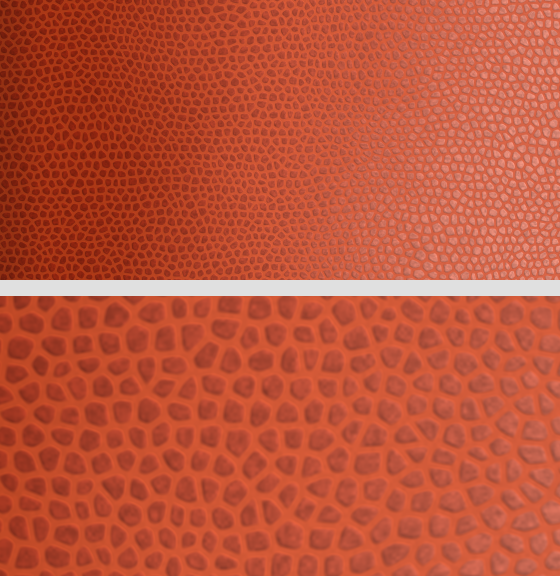
Top, the full canvas; bottom, a detail of the centre.
This texture is drawn by a WebGL 1 fragment shader. Its source:

```glsl
precision highp float;
// Pebbled orange-red leather, dark on the left and washed by soft light on the right.

uniform vec2 u_resolution;

const float CELLS = 31.0;        // pebbles per canvas height
const float ROW = 0.92;          // row spacing in pebble widths
const float JITTER = 0.56;       // scatter of pebble centres
const float ROUNDING = 15.0;     // higher gives sharper pebble corners
const float GROOVE = 0.125;      // half width of the groove
const float WARP = 0.9;          // bending of the rows
const float RELIEF = 0.12;       // strength of the side light
const float GRAIN = 0.13;        // fine mottling on the pebbles
const vec2 LIGHT = vec2(0.75, 0.66);

const vec3 PEBBLE_DARK = vec3(0.53, 0.135, 0.06);
const vec3 PEBBLE_MID = vec3(0.70, 0.29, 0.205);
const vec3 PEBBLE_PALE = vec3(0.865, 0.53, 0.46);
const vec3 GROOVE_DARK = vec3(0.67, 0.22, 0.085);
const vec3 GROOVE_MID = vec3(0.83, 0.35, 0.215);
const vec3 GROOVE_PALE = vec3(0.84, 0.39, 0.275);

vec2 hash22(vec2 p) {
  vec3 q = fract(p.xyx * vec3(0.1031, 0.1030, 0.0973));
  q += dot(q, q.yzx + 33.33);
  return fract((q.xx + q.yz) * q.zy);
}

float noise(vec2 p) {
  vec2 i = floor(p), f = fract(p);
  f = f * f * (3.0 - 2.0 * f);
  float low = mix(hash22(i).x, hash22(i + vec2(1.0, 0.0)).x, f.x);
  float high = mix(hash22(i + vec2(0.0, 1.0)).x, hash22(i + 1.0).x, f.x);
  return mix(low, high, f.y);
}

// Centre of a pebble on a staggered, jittered grid
vec2 centre(vec2 id) {
  vec2 j = (hash22(id) - 0.5) * JITTER;
  return vec2(id.x + 0.5 + 0.5 * mod(id.y, 2.0) + j.x, (id.y + 0.5 + j.y) * ROW);
}

vec2 cellId(vec2 q, float i, float j) {
  float row = floor(q.y / ROW) + j;
  return vec2(floor(q.x - 0.5 * mod(row, 2.0)) + i, row);
}

// Rounded distance to the pebble border (x) and outward direction (yz)
vec3 pebbles(vec2 q) {
  vec2 nearest = vec2(9.0);
  for (int j = -1; j <= 1; j++) {
    for (int i = -1; i <= 1; i++) {
      vec2 d = centre(cellId(q, float(i), float(j))) - q;
      if (dot(d, d) < dot(nearest, nearest)) nearest = d;
    }
  }
  float total = 0.0;
  vec2 outward = vec2(0.0);
  for (int j = -2; j <= 2; j++) {
    for (int i = -2; i <= 2; i++) {
      vec2 d = centre(cellId(q, float(i), float(j))) - q;
      vec2 span = d - nearest;
      if (dot(span, span) > 0.0001) {
        vec2 n = normalize(span);
        float w = exp(-ROUNDING * dot(0.5 * (d + nearest), n));
        total += w;
        outward += w * n;
      }
    }
  }
  return vec3(-log(total) / ROUNDING, outward / total);
}

vec3 ramp(vec3 a, vec3 b, vec3 c, float t) {
  return mix(mix(a, b, smoothstep(0.12, 0.56, t)), c, smoothstep(0.48, 0.98, t));
}

void main() {
  vec2 p = gl_FragCoord.xy / u_resolution.y;
  float across = gl_FragCoord.x / u_resolution.x;

  // Pebble layout with gently bent rows
  vec2 bend = vec2(noise(p * 3.0 + 7.0), noise(p * 3.0 + 31.0)) - 0.5;
  vec2 q = p * CELLS + bend * WARP * 2.0 + 40.0;
  vec3 cell = pebbles(q);
  float soft = max(0.065, 0.5 * CELLS / u_resolution.y);
  float top = smoothstep(GROOVE - soft, GROOVE + soft, cell.x);

  // Broad light: left to right, with a glow low in the right half
  vec2 glowOffset = (vec2(across, p.y) - vec2(0.64, 0.18)) * vec2(4.5, 2.4);
  float tone = across + 0.09 * exp(-dot(glowOffset, glowOffset));
  tone += 0.07 * (noise(p * 2.3 + 3.0) - 0.5) + 0.03 * (noise(p * 9.0) - 0.5);

  vec3 pebble = ramp(PEBBLE_DARK, PEBBLE_MID, PEBBLE_PALE, tone);
  vec3 groove = ramp(GROOVE_DARK, GROOVE_MID, GROOVE_PALE, tone);

  // Mottled pebble tops
  float mottle = 0.6 * noise(q * 3.6) + 0.4 * noise(q * 7.3 + 11.0) - 0.5;
  pebble *= 1.0 + GRAIN * 2.0 * mottle;
  vec3 color = mix(groove, pebble, top);

  // Side light on the pebble flanks, and a thin shadow at their foot
  float flank = smoothstep(0.02, 0.13, cell.x) * (1.0 - smoothstep(0.15, 0.29, cell.x));
  color *= 1.0 + RELIEF * flank * dot(cell.yz, LIGHT);
  color *= 1.0 - 0.05 * flank * smoothstep(0.4, 0.9, tone);

  // Darkened left border and fine surface grain
  color *= 1.0 - 0.14 * (1.0 - smoothstep(0.0, 0.09, across));
  color *= 1.0 + 0.05 * (noise(p * 190.0) - 0.5);
  gl_FragColor = vec4(color, 1.0);
}
```
